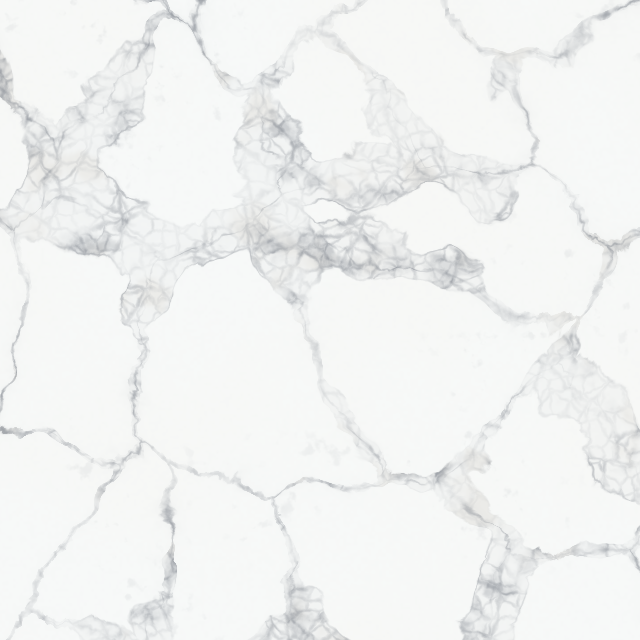
Give the GLSL for this texture, as a WebGL 2 fragment shader.

```glsl
#version 300 es
precision highp float;
// White brecciated marble: large pale slabs parted by thin broken grey veins.
// Warped Voronoi borders give the veins; where noise widens them into rimmed
// belts, two finer Voronoi nets and grainy grey fill the gap with fragments.

uniform vec2 u_resolution;
out vec4 outColor;

const vec3 WHITE = vec3(0.968, 0.975, 0.972);
const vec3 CREAM = vec3(0.968, 0.968, 0.958);
const vec3 SLATE = vec3(0.540, 0.560, 0.590);
const vec3 OCHRE = vec3(0.890, 0.875, 0.845);

vec2 hash2(vec2 p) {
  vec3 h = fract(vec3(p.xyx) * vec3(0.1031, 0.1030, 0.0973));
  h += dot(h, h.yzx + 33.33);
  return fract((h.xx + h.yz) * h.zy);
}

float noise(vec2 p) {
  vec2 i = floor(p), f = fract(p);
  vec2 u = f * f * (3.0 - 2.0 * f);
  float low = mix(hash2(i).x, hash2(i + vec2(1, 0)).x, u.x);
  float high = mix(hash2(i + vec2(0, 1)).x, hash2(i + vec2(1, 1)).x, u.x);
  return mix(low, high, u.y);
}

float fbm(vec2 p) {
  float sum = 0.0, amp = 0.533;
  for (int i = 0; i < 4; i++) {
    sum += amp * noise(p);
    p = mat2(1.6, 1.2, -1.2, 1.6) * p + 7.3;
    amp *= 0.5;
  }
  return sum;
}

// Shift a point by a noise field of the given frequency and reach.
vec2 warp(vec2 p, float freq, float reach, float seed) {
  vec2 s = p * freq + seed;
  return p + reach * (vec2(fbm(s), fbm(s + 41.7)) - 0.5);
}

// Distance to the nearest Voronoi border, in canvas units.
float border(vec2 p, float scale, float seed) {
  p = p * scale + seed;
  vec2 cell = floor(p), f = fract(p), nearest = vec2(0), home = vec2(0);
  float best = 9.0;
  for (int y = -1; y <= 1; y++)
    for (int x = -1; x <= 1; x++) {
      vec2 g = vec2(x, y);
      vec2 r = g + hash2(cell + g) - f;
      if (dot(r, r) < best) { best = dot(r, r); nearest = r; home = g; }
    }
  float edge = 9.0;
  for (int y = -2; y <= 2; y++)
    for (int x = -2; x <= 2; x++) {
      vec2 g = home + vec2(x, y);
      vec2 r = g + hash2(cell + g) - f;
      vec2 d = r - nearest;
      if (dot(d, d) > 0.0001) edge = min(edge, dot(0.5 * (nearest + r), normalize(d)));
    }
  return edge / scale;
}

// Soft line of a given half width around zero distance.
float line(float dist, float halfWidth, float blur) {
  return 1.0 - smoothstep(0.0, halfWidth + blur, dist);
}

void main() {
  float side = min(u_resolution.x, u_resolution.y);
  vec2 p = gl_FragCoord.xy / side;
  float blur = 0.6 / side;

  // Slab outlines: broad bends first, then ragged and gritty edges
  vec2 bent = warp(p, 4.0, 0.19, 3.0);
  vec2 ragged = warp(warp(bent, 22.0, 0.030, 11.0), 75.0, 0.012, 67.0);
  float slab = border(ragged, 3.5, 5.0);

  // Belts of crushed stone along some of the outlines
  float crush = smoothstep(0.42, 0.68, fbm(p * 2.9 + 19.0));
  float reach = mix(0.006, 0.066, crush) * (0.4 + 1.1 * fbm(p * 12.0 + 2.0));
  float belt = 1.0 - smoothstep(0.75 * reach, reach, slab);
  float patchy = smoothstep(0.36, 0.66, fbm(p * 15.0 + 71.0));
  float grit = smoothstep(0.30, 0.66, fbm(p * 70.0 + 7.0));

  // Main veins, thinned and broken along their length
  float swell = smoothstep(0.42, 0.70, fbm(p * 14.0 + 61.0));
  float presence = mix(0.14, 0.62, smoothstep(0.38, 0.66, fbm(p * 10.0 + 83.0)));
  presence *= mix(0.5, 1.0, grit) * mix(1.0, 0.5, crush);
  float vein = line(slab, mix(0.0022, 0.0065, swell), blur) * presence;
  float halo = exp(-slab / 0.008) * 0.15 * presence;
  float rim = line(abs(slab - 0.85 * reach), 0.0032, blur) * crush * mix(0.10, 0.42, patchy);

  // Angular fragments inside the belts
  vec2 shard = warp(p, 24.0, 0.024, 29.0);
  vec2 chip = warp(shard, 70.0, 0.009, 5.0);
  float coarse = line(border(chip, 15.0, 37.0), 0.0050, blur);
  float fine = line(border(chip, 36.0, 53.0), 0.0036, blur);
  float cloud = smoothstep(0.44, 0.70, fbm(chip * 26.0 + 97.0)) * mix(0.55, 1.0, grit);
  float net = max(coarse * 0.38, fine * 0.27) * mix(0.30, 1.0, patchy) * mix(0.55, 1.0, grit);
  float rubble = belt * clamp(net + cloud * 0.36 * patchy + 0.04, 0.0, 1.0);

  // Faint stray flecks on the clean slabs
  float fleck = smoothstep(0.66, 0.84, fbm(p * 44.0 + 13.0))
              * smoothstep(0.50, 0.68, fbm(p * 4.0 + 47.0)) * 0.10;

  // Colour
  float clean = (1.0 - vein) * (1.0 - halo) * (1.0 - rim) * (1.0 - rubble) * (1.0 - fleck);
  float warm = smoothstep(0.35, 0.75, fbm(p * 3.0 + 31.0));
  vec3 color = mix(WHITE, CREAM, 0.5 * warm);
  color = mix(color, OCHRE, 0.35 * belt * smoothstep(0.56, 0.76, fbm(p * 15.0 + 23.0)));
  color = mix(color, SLATE, 1.0 - clean);
  color += 0.005 * (noise(p * 180.0) - 0.5);
  outColor = vec4(color, 1.0);
}
```
